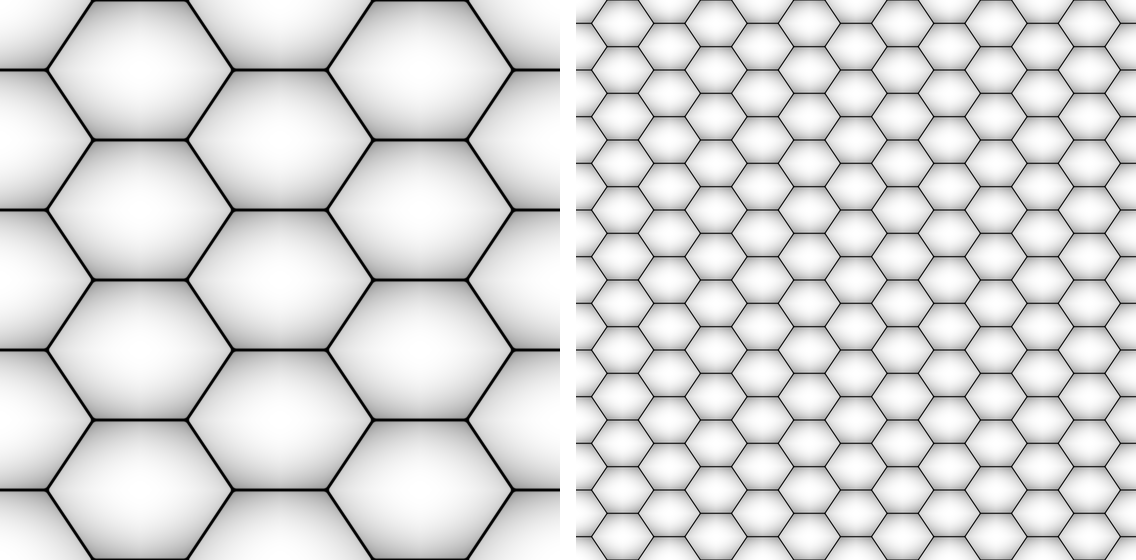
Left, the tile; right, the same tile 3 across and 3 down.
This pattern is drawn by a Shadertoy shader. Its source:

```glsl
// Softly domed white hexagon tiles, four columns by four rows, with thin black joints

// Size of the hexagon around the centre: 1.0 on its outline
float hexNorm(vec2 p) {
    p = abs(p);
    return max(8.0 * p.y, 6.0 * p.x + 4.0 * p.y);
}

float smoothMin(float a, float b, float k) {
    float h = max(k - abs(a - b), 0.0) / k;
    return min(a, b) - 0.25 * k * h * h;
}

// Offset from the centre of the nearest tile
vec2 tileOffset(vec2 uv) {
    vec2 period = vec2(0.5, 0.25);
    vec2 even = (fract(uv / period + 0.5) - 0.5) * period;
    vec2 odd = (fract(uv / period) - 0.5) * period;
    return hexNorm(even) < hexNorm(odd) ? even : odd;
}

// Distance inward from the outline, slightly rounded at the corners
float edgeDistance(vec2 p) {
    p = abs(p);
    float slopeLength = length(vec2(6.0, 4.0));
    float slopeNear = (1.0 - 6.0 * p.x - 4.0 * p.y) / slopeLength;
    float slopeFar = (1.0 - 6.0 * p.x + 4.0 * p.y) / slopeLength;
    float d = smoothMin(slopeNear, slopeFar, 0.004);
    return smoothMin(d, 0.125 - p.y, 0.004);
}

void mainImage(out vec4 fragColor, in vec2 fragCoord) {
    vec2 uv = fragCoord / iResolution.xy;
    float pixel = 1.0 / min(iResolution.x, iResolution.y);
    vec2 p = tileOffset(uv);
    float d = edgeDistance(p);

    // Dome shading: darkest along the flat edges, gentler on the slopes
    float flatRise = 8.0 * abs(p.y);
    float slopeRise = 6.0 * abs(p.x) + 4.0 * abs(p.y);
    float shade = 1.0 - 0.22 * pow(flatRise, 2.5) - 0.17 * pow(slopeRise, 2.2);
    shade -= 0.06 * exp(-max(d, 0.0) / 0.006);

    // Black joint
    float tile = smoothstep(-0.75 * pixel, 0.75 * pixel, d - 0.0026);
    fragColor = vec4(vec3(mix(0.01, shade, tile)), 1.0);
}
```
